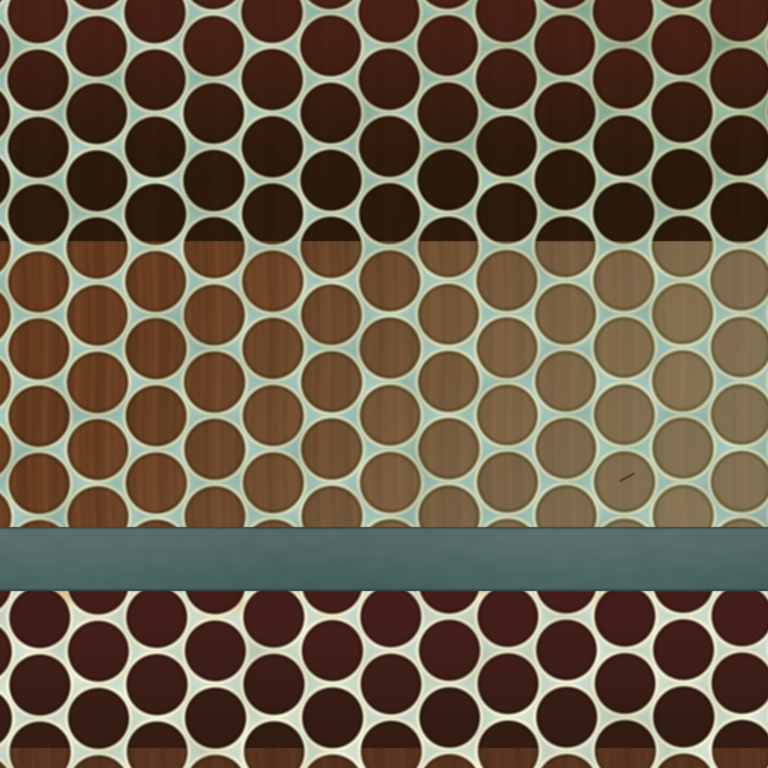
Write a WebGL 1 fragment shader that draws this pattern.

```glsl
precision highp float;
// Perforated pale metal sheet over shaded and sunlit wood, crossed by a blue-grey bar.
uniform vec2 u_resolution;

const vec2 PITCH = vec2(0.0762, 0.0875);   // column spacing, hole spacing in a column
const vec2 FIRST_HOLE = vec2(0.0508, 0.983);
const float HOLE_RADIUS = 0.0388;
const float BAR_BOTTOM = 0.2305;
const float BAR_TOP = 0.3138;
const float SHADOW_EDGE = 0.686;
const float FLOOR_EDGE = 0.026;

float hash(vec2 p) {
  return fract(sin(dot(p, vec2(41.3, 289.1))) * 4375.85);
}

// Distance to the nearest random feature point.
float cellNoise(vec2 p) {
  vec2 cell = floor(p);
  float nearest = 2.0;
  for (int j = -1; j <= 1; j++) {
    for (int i = -1; i <= 1; i++) {
      vec2 id = cell + vec2(float(i), float(j));
      vec2 point = id + vec2(hash(id), hash(id + 17.0));
      nearest = min(nearest, distance(p, point));
    }
  }
  return nearest;
}

float step01(float edge, float x, float blur) {
  return smoothstep(edge - blur, edge + blur, x);
}

// Vertical wood streaks as layered sines, roughly -1 to 1.
float woodGrain(vec2 p) {
  float x = p.x + 0.002 * sin(p.y * 19.0);
  return 0.4 * sin(x * 137.0) + 0.35 * sin(x * 311.0 + 1.7) + 0.25 * sin(x * 613.0 + p.y * 6.0);
}

// Staggered hole lattice: xy is the cell id, z the distance to its centre.
vec3 nearestHole(vec2 p) {
  vec2 q = (p - FIRST_HOLE) / PITCH;
  vec3 best = vec3(0.0, 0.0, 9.0);
  for (int i = 0; i < 2; i++) {
    float column = floor(q.x) + float(i);
    float shift = 0.5 * mod(column, 2.0);
    float row = floor(q.y + shift + 0.5);
    float d = length((q - vec2(column, row - shift)) * PITCH);
    if (d < best.z) best = vec3(column, row, d);
  }
  return best;
}

float segmentDistance(vec2 p, vec2 a, vec2 b) {
  vec2 ab = b - a;
  return length(p - a - ab * clamp(dot(p - a, ab) / dot(ab, ab), 0.0, 1.0));
}

// Wood behind the sheet: dark above, sunlit in the middle, dark below.
vec3 backdrop(vec2 p, float blur) {
  float grain = woodGrain(p);
  vec3 shade = mix(vec3(0.17, 0.10, 0.045), vec3(0.28, 0.125, 0.085), smoothstep(0.76, 1.0, p.y));
  float haze = smoothstep(0.05, 1.05, p.x + 0.6 * (0.5 - p.y));
  vec3 lit = mix(vec3(0.40, 0.235, 0.125), vec3(0.52, 0.45, 0.33), haze);
  lit += vec3(0.045, 0.03, 0.02) * grain * (1.0 - 0.65 * haze);
  vec3 below = mix(vec3(0.20, 0.11, 0.075), vec3(0.26, 0.115, 0.10), smoothstep(0.03, 0.2, p.y));
  below = mix(vec3(0.34, 0.20, 0.125) + 0.02 * grain, below, step01(FLOOR_EDGE, p.y, blur));
  vec3 color = mix(lit, shade + 0.007 * grain, step01(SHADOW_EDGE, p.y, blur));
  return mix(below, color, step01(BAR_BOTTOM, p.y, blur));
}

// Sheet metal: cream near each rim, bluish between three holes.
vec3 sheet(vec2 p, float rim) {
  float mottle = cellNoise(p * 15.0);
  float lower = 1.0 - step(BAR_BOTTOM, p.y);
  vec3 cream = mix(vec3(0.80, 0.82, 0.70), vec3(0.93, 0.92, 0.81), lower);
  vec3 blue = mix(vec3(0.61, 0.74, 0.69), vec3(0.78, 0.84, 0.78), lower);
  float dull = smoothstep(0.2, 1.0, p.x) * smoothstep(0.55, 1.0, p.y);
  vec3 color = mix(cream, blue, smoothstep(0.003, 0.0075, rim));
  color *= mix(vec3(1.0), vec3(0.88, 0.89, 0.82), dull);
  color += 0.13 * (0.45 - mottle);
  // Warm reflections just under the bar.
  float warm = smoothstep(0.18, BAR_BOTTOM, p.y) * lower * smoothstep(0.35, 0.1, mottle);
  return mix(color, vec3(0.80, 0.64, 0.36), 0.55 * warm);
}

vec3 barColor(vec2 p, float blur) {
  float v = (p.y - BAR_BOTTOM) / (BAR_TOP - BAR_BOTTOM);
  vec3 color = mix(vec3(0.28, 0.385, 0.38), vec3(0.34, 0.425, 0.41), smoothstep(0.0, 0.9, v));
  color += 0.012 * sin(p.x * 9.0 + 1.0) + 0.02 * (0.4 - cellNoise(p * vec2(25.0, 60.0)));
  float inset = min(p.y - BAR_BOTTOM, BAR_TOP - p.y);
  return color * mix(0.62, 1.0, step01(0.002, inset, blur + 0.001));
}

void main() {
  vec2 uv = gl_FragCoord.xy / u_resolution;
  float blur = max(0.0012, 0.75 / min(u_resolution.x, u_resolution.y));
  vec2 tilted = uv + vec2(0.003 * (uv.y - 0.5), -0.0026 * uv.x);
  vec3 hole = nearestHole(tilted);
  float rim = hole.z - HOLE_RADIUS - 0.0005 * (hash(hole.xy) - 0.5);

  vec3 wood = backdrop(uv, blur) * (0.97 + 0.06 * hash(hole.xy + 5.0));
  float scratch = segmentDistance(uv, vec2(0.808, 0.374), vec2(0.825, 0.383));
  wood *= mix(0.6, 1.0, step01(0.0015, scratch, blur));
  // Olive inner wall of each hole.
  wood = mix(wood, wood * vec3(0.78, 0.84, 0.72), smoothstep(-0.006, -0.001, rim));

  vec3 color = mix(wood, sheet(uv, rim), step01(0.0008, rim, blur + 0.0014));
  float bar = step01(BAR_BOTTOM, uv.y, blur) * (1.0 - step01(BAR_TOP, uv.y, blur));
  color = mix(color, barColor(uv, blur), bar);
  gl_FragColor = vec4(clamp(color, 0.0, 1.0), 1.0);
}
```
